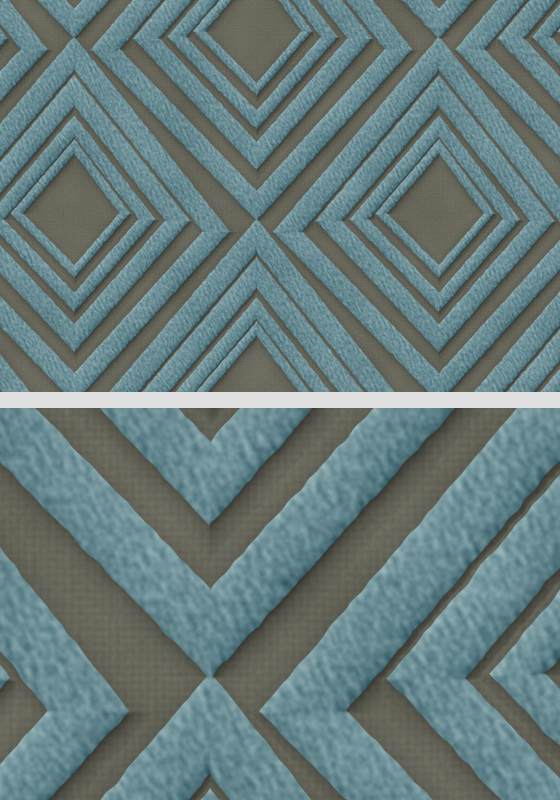
Top, the full canvas; bottom, a detail of the centre.
Write a WebGL 1 fragment shader that draws this pattern.

```glsl
precision highp float;
uniform vec2 u_resolution;

vec2 gradientAt(vec2 cell) {
    float angle = 6.2832 * fract(sin(dot(cell, vec2(127.1, 311.7))) * 43758.55);
    return vec2(cos(angle), sin(angle));
}

float gradientNoise(vec2 p) {
    vec2 i = floor(p), f = fract(p);
    vec2 s = f * f * f * (f * (f * 6.0 - 15.0) + 10.0);
    vec2 e = vec2(1.0, 0.0);
    float low = mix(dot(gradientAt(i), f), dot(gradientAt(i + e), f - e), s.x);
    float high = mix(dot(gradientAt(i + e.yx), f - e.yx), dot(gradientAt(i + 1.0), f - 1.0), s.x);
    return mix(low, high, s.y);
}

// Band inside a kite; reach holds its left, right, top and bottom extents
float kiteBand(vec2 p, vec4 reach, float width) {
    vec2 side = vec2(p.x < 0.0 ? reach.x : reach.y, p.y > 0.0 ? reach.z : reach.w);
    float k = abs(p.x) / side.x + abs(p.y) / side.y - 1.0;
    k /= length(2.0 / (reach.xz + reach.yw));
    return abs(k + 0.5 * width) - 0.5 * width;
}

float nestedKites(vec2 p) {
    float d = kiteBand(p - vec2(0.0, -0.032), vec4(0.452, 0.424, 0.532, 0.468), 0.054);
    d = min(d, kiteBand(p - vec2(0.0, -0.002), vec4(0.336, 0.314, 0.396, 0.358), 0.049));
    d = min(d, kiteBand(p - vec2(0.0, 0.002), vec4(0.242, 0.220, 0.282, 0.252), 0.033));
    return min(d, kiteBand(p - vec2(0.0, 0.018), vec4(0.172, 0.150, 0.200, 0.174), 0.020));
}

// Two staggered lattices with unit period
float bands(vec2 p) {
    vec2 q = p - vec2(0.204, 0.472);
    return min(nestedKites(fract(q + 0.5) - 0.5), nestedKites(fract(q) - 0.5)) - 0.002;
}

void main() {
    float pixel = 1.536 / u_resolution.x;
    vec2 p = gl_FragCoord.xy * pixel;

    // Slightly uneven pile edges, lit from above
    vec2 wobble = 0.0022 * vec2(gradientNoise(p * 55.0), gradientNoise(p * 55.0 + 31.0));
    float d = bands(p + wobble);
    float slope = (bands(p + wobble + vec2(-0.0015, 0.0036)) - d) / 0.0039;
    float lit = clamp(slope, 0.0, 1.0), shaded = clamp(-slope, 0.0, 1.0);

    float blotch = gradientNoise(p * 7.0) + 0.5 * gradientNoise(p * 19.0 + 8.0);
    float grain = gradientNoise(p * 170.0);

    // Flat ground cloth with cast shadow
    vec2 thread = sin(p * 900.0 + 2.0 * grain);
    vec3 ground = vec3(0.415, 0.412, 0.362) + 0.03 * blotch + 0.025 * grain;
    ground += 0.008 * (thread.x + thread.y);
    float outside = max(d, 0.0);
    ground *= 1.0 - (0.12 + 0.38 * shaded) * exp(-outside / 0.010);

    // Raised pile with broken diagonal ribs
    float rib = sin(dot(p, vec2(430.0, 190.0)) + 2.5 * gradientNoise(p * 28.0));
    float broken = smoothstep(-0.3, 0.4, gradientNoise(p * 23.0 + 5.0));
    float fibre = gradientNoise(vec2(p.x * 150.0 + p.y * 60.0, p.y * 85.0));
    float inside = max(-d, 0.0);
    float tone = 0.035 * rib * broken + 0.11 * fibre + 0.07 * grain + 0.04 * blotch;
    tone += 0.13 * lit * exp(-inside / 0.007);
    tone -= 0.17 * shaded * exp(-inside / 0.009);
    vec3 pile = vec3(0.415, 0.550, 0.580) + tone * vec3(1.1, 1.0, 0.95);

    float cover = 1.0 - smoothstep(-0.8 * pixel, 0.8 * pixel, d);
    gl_FragColor = vec4(mix(ground, pile, cover), 1.0);
}
```
